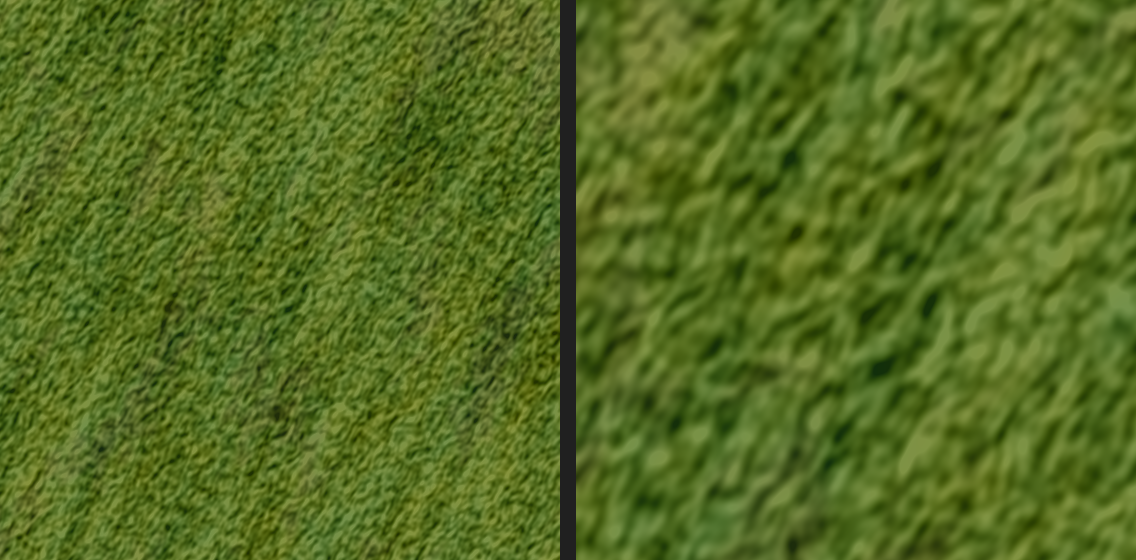
Left: the whole. Right: its middle third, enlarged.
Reproduce this texture procedurally as a Shadertoy shader.

```glsl
#define TUFT_SCALE vec2(76.0, 43.0)
#define STREAK_SCALE vec2(24.0, 3.6)
#define PATCH_SCALE vec2(6.0, 2.4)
#define TUFT_ANGLE 0.98
#define STREAK_ANGLE 1.13
#define RELIEF 2.9
#define CONTRAST 1.1
#define DRYNESS 0.36

const vec3 SHADOW = vec3(0.10, 0.19, 0.02);
const vec3 DEEP   = vec3(0.19, 0.29, 0.02);
const vec3 MID    = vec3(0.27, 0.37, 0.07);
const vec3 GRASS  = vec3(0.34, 0.44, 0.13);
const vec3 LIGHT  = vec3(0.44, 0.53, 0.22);
const vec3 STRAW  = vec3(1.00, 0.98, 0.54);

// Unit gradient for a lattice cell
vec2 gradient(vec2 cell) {
    vec3 h = fract(cell.xyx * vec3(0.1031, 0.1030, 0.0973));
    h += dot(h, h.yzx + 33.33);
    float angle = 6.28319 * fract((h.x + h.y) * h.z);
    return vec2(cos(angle), sin(angle));
}

// Gradient noise centred on zero
float noise(vec2 p) {
    vec2 i = floor(p), f = p - i;
    vec2 w = f * f * f * (f * (f * 6.0 - 15.0) + 10.0);
    vec2 e = vec2(0.0, 1.0);
    float a = dot(gradient(i), f);
    float b = dot(gradient(i + e.yx), f - e.yx);
    float c = dot(gradient(i + e.xy), f - e.xy);
    float d = dot(gradient(i + e.yy), f - e.yy);
    return mix(mix(a, b, w.x), mix(c, d, w.x), w.y);
}

// Coordinates as (across, along) a direction
vec2 alongAngle(vec2 p, float angle) {
    float c = cos(angle), s = sin(angle);
    return vec2(p.x * s - p.y * c, p.x * c + p.y * s);
}

// Height of the grass tufts, in tuft units
float tuftHeight(vec2 p) {
    return noise(p) + 0.7 * noise(p * vec2(1.6, 1.8) + 17.3);
}

// Colour from shade: about -2.4 is darkest, 1.1 is lit grass
vec3 grassRamp(float tone) {
    vec3 col = mix(SHADOW, DEEP, clamp((tone + 2.4) / 0.85, 0.0, 1.0));
    col = mix(col, MID, clamp((tone + 1.55) / 0.85, 0.0, 1.0));
    col = mix(col, GRASS, clamp((tone + 0.7) / 0.8, 0.0, 1.0));
    return mix(col, LIGHT, clamp((tone - 0.1) / 1.1, 0.0, 1.5));
}

void mainImage(out vec4 fragColor, in vec2 fragCoord) {
    vec2 uv = fragCoord / iResolution.y;

    // Bend the tufts a little so that they do not line up
    vec2 bend = vec2(noise(uv * 23.0 + 3.1), noise(uv * 23.0 + 41.7));
    vec2 tuft = alongAngle(uv + 0.005 * bend, TUFT_ANGLE) * TUFT_SCALE;
    vec2 lane = alongAngle(uv + 0.004 * bend, STREAK_ANGLE);

    // Tufts lit from the upper left
    float height = tuftHeight(tuft);
    float lit = height - tuftHeight(tuft + vec2(-0.4, 0.2));
    float tone = 2.0 * height - RELIEF * lit;

    // Mowing streaks, sparse ruts and broad patches
    float streak = noise(lane * STREAK_SCALE + 7.9);
    float patchy = noise(lane * PATCH_SCALE + 23.4);
    float rut = smoothstep(0.25, 0.6, noise(lane * STREAK_SCALE * 1.2 + 61.2));
    tone += 1.4 * streak + 0.7 * patchy - 0.9 * rut + 0.1;
    vec3 col = grassRamp(tone * CONTRAST);

    // Yellow and blue-green drift, fine and broad
    float hue = noise(lane * vec2(11.0, 4.0) + 91.5) + 0.7 * noise(tuft * 0.5 + 12.8);
    col += hue * vec3(0.06, 0.01, -0.04);

    // Dry, greyish straw
    float dry = noise(lane * vec2(9.0, 4.0) + 52.6) + 0.5 * noise(tuft * 0.5 + 77.1);
    float luma = dot(col, vec3(0.3, 0.6, 0.1));
    col = mix(col, luma * STRAW, DRYNESS * smoothstep(0.05, 0.5, dry));

    fragColor = vec4(clamp(col, 0.0, 1.0), 1.0);
}
```
